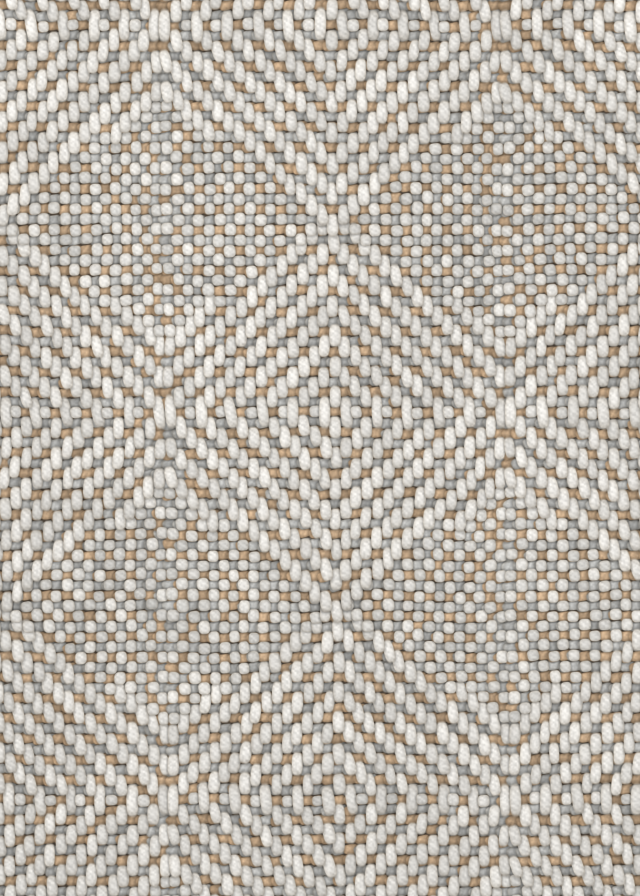
Give the GLSL for this texture, as a Shadertoy shader.

```glsl
// Handwoven cloth: pale upright warp floats over alternating tan and grey weft.
// A twill over two, under one is mirrored about row and column centres, giving
// nested diamonds; plain weave fills the waists between them.

const vec2 GRID = vec2(62.0, 88.0);      // threads across and down
const vec2 CENTRE = vec2(32.0, 47.0);    // cell at the middle of one diamond
const vec2 PERIOD = vec2(33.0, 38.0);    // threads per diamond

const vec3 WHITE = vec3(0.90, 0.89, 0.87);
const vec3 GREY = vec3(0.71, 0.71, 0.70);
const vec3 TAN = vec3(0.76, 0.65, 0.53);
const vec3 SHADOW = vec3(0.47, 0.41, 0.35);

float hash(vec2 p) {
    return fract(sin(dot(p, vec2(127.1, 311.7))) * 43758.5453);
}

float noise(vec2 p) {
    vec2 i = floor(p), f = fract(p);
    f = f * f * (3.0 - 2.0 * f);
    return mix(mix(hash(i), hash(i + vec2(1, 0)), f.x),
               mix(hash(i + vec2(0, 1)), hash(i + vec2(1, 1)), f.x), f.y);
}

vec2 rotate(vec2 p, float a) {
    float c = cos(a), s = sin(a);
    return vec2(c * p.x + s * p.y, c * p.y - s * p.x);
}

// Signed thread counts from the nearest diamond centre
vec2 fromCentre(vec2 cell) {
    vec2 d = cell - CENTRE;
    return d - PERIOD * floor(d / PERIOD + 0.5);
}

// Radius of a rounded stitch, equal to 1 on its outline
float stitchRadius(vec2 q, vec2 size) {
    vec2 e = abs(q) / size;
    return pow(dot(e * e, e) + 1e-5, 1.0 / 3.0);
}

// Rounded shading, lit from above left, with twisted plies and fuzz;
// the tint warms as the yarn turns down into the cloth
vec3 yarnShade(vec2 q, vec2 size, float k, float along, float seed) {
    vec3 bulge = 1.03 - vec3(0.19, 0.21, 0.24) * k * k * k;
    float light = dot(q / size, vec2(-0.03, 0.04));
    float ply = 0.025 * sin(along * 10.0 + seed * 6.28);
    float fuzz = 0.10 * (noise(q * 5.0 + seed * 50.0) - 0.5);
    return bulge + light + ply + fuzz;
}

// Paint one stitch over the colour below, with a soft contact shadow
vec3 paintStitch(vec3 under, vec2 q, vec2 size, vec3 yarn, float along, float seed, float aa) {
    float k = stitchRadius(q, size);
    float d = (k - 1.0) * min(size.x, size.y);
    float cover = 1.0 - smoothstep(-aa, aa, d);
    under *= 1.0 - 0.17 * (1.0 - smoothstep(0.0, 0.25, d));
    return mix(under, yarn * yarnShade(q, size, k, along, seed), cover);
}

vec3 weftStitch(vec3 under, vec2 q, vec2 cell, vec2 m, float aa) {
    float seed = hash(cell + 3.7);
    float fold = smoothstep(13.0, 16.0, m.x);    // wider floats at the side folds
    float flip = step(0.93 - 0.2 * fold, hash(cell + 19.3));
    float isTan = abs(mod(cell.y, 2.0) - flip);
    vec2 size = vec2(0.72 + 0.14 * fold, 0.50 + 0.08 * fold);
    q = rotate(q, 0.22 + 0.14 * fold + 0.2 * (hash(cell + 8.1) - 0.5));
    vec3 yarn = mix(GREY, TAN, isTan) * (0.90 + 0.20 * seed);
    return paintStitch(under, q, size, yarn, q.x - 0.8 * q.y, seed, aa);
}

// Rows spanned by the warp float that starts in this cell; 0 for none
float floatLength(vec2 m) {
    vec2 ab = m / (0.5 * PERIOD);
    float sum = m.x + m.y;
    float t = mod(sum, 3.0);
    if (ab.y > 1.0 - 0.65 * ab.x) return 1.0 - mod(sum, 2.0);     // plain waist
    if (m.y < 0.5) return t < 0.5 ? 0.0 : (t < 1.5 ? 3.0 : 1.0);  // mirror row
    return t > 0.5 && t < 1.5 ? 2.0 : 0.0;                        // twill
}

vec3 warpStitch(vec3 under, vec2 q, vec2 cell, vec2 s, float rows, float aa) {
    float seed = hash(cell + 41.9);
    float twill = step(1.5, rows);
    if (rows > 1.5 && rows < 2.5) q.y -= 0.5 * sign(s.y);  // centre of a two-row float
    vec2 size = vec2(0.55 + 0.07 * (hash(cell + 5.5) - 0.5),
                     0.48 * rows + 0.10 + 0.12 * (seed - 0.5));
    float lean = 0.06 + 0.12 * twill * sign(s.x * s.y);    // floats follow the diamond sides
    q = rotate(q, lean + 0.18 * (hash(cell + 77.0) - 0.5));
    vec3 yarn = mix(WHITE, GREY, (1.0 - twill) * 0.4 * hash(cell + 60.2));
    yarn *= 0.94 + 0.10 * seed;
    return paintStitch(under, q, size, yarn, q.y + 0.8 * q.x, seed, aa);
}

void mainImage(out vec4 fragColor, in vec2 fragCoord) {
    vec2 uv = fragCoord / iResolution.xy;
    float aa = 0.85 * GRID.y / iResolution.y;

    // Thread grid with a slight lean and a little handmade wander
    vec2 p = uv * GRID;
    p.x += 0.9 * (uv.y - 0.5);
    p += 0.30 * (vec2(noise(p * 0.2), noise(p * 0.2 + 31.0)) - 0.5);
    vec2 base = floor(p);

    // Weft layer first, then the raised warp floats
    vec3 col = SHADOW;
    for (int layer = 0; layer < 2; layer++)
    for (int j = -2; j <= 2; j++)
    for (int i = -1; i <= 1; i++) {
        vec2 cell = base + vec2(i, j);
        vec2 s = fromCentre(cell);
        vec2 jitter = 0.20 * (vec2(hash(cell), hash(cell + 12.3)) - 0.5);
        vec2 q = p - cell - 0.5 - jitter;
        float rows = floatLength(abs(s));
        if (layer == 0) col = weftStitch(col, q, cell, abs(s), aa);
        else if (rows > 0.5) col = warpStitch(col, q, cell, s, rows, aa);
    }

    // Broad, gentle unevenness of light
    col *= 0.97 + 0.04 * uv.y + 0.05 * (noise(uv * 5.0) - 0.5);
    fragColor = vec4(clamp(col, 0.0, 1.0), 1.0);
}
```
